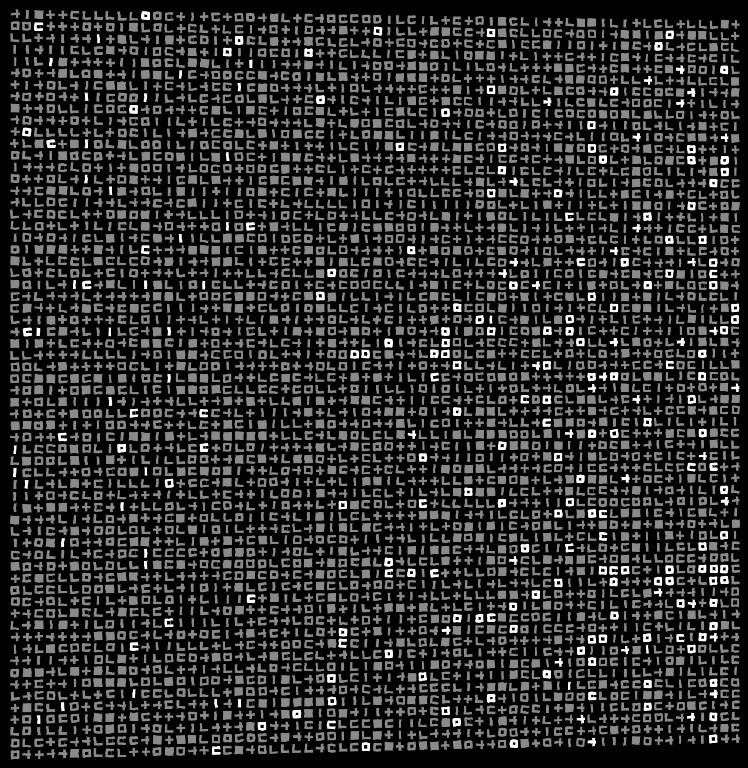
A Shadertoy shader for this pattern:

```glsl
// A slightly skewed 64 x 64 sheet of small grey block glyphs on black, some of them lit white.

const float CELLS = 64.0;          // glyphs across and down
const float HALF_SIZE = 0.365;     // half extent of a glyph, in cells
const float HALF_STROKE = 0.108;   // half line width, in cells
const vec3 BACKGROUND = vec3(0.008);
const vec3 GREY_INK = vec3(0.54);
const vec3 WHITE_INK = vec3(1.0);

// Integer hash giving a value in 0..1 for a lattice point and a seed
float hash(vec2 lattice, uint seed) {
    uvec2 k = uvec2(ivec2(lattice) + 4096);
    uint h = k.x * 1597334677u ^ k.y * 3812015801u ^ seed * 2798796415u;
    h = (h ^ (h >> 16)) * 2146121005u;
    h = (h ^ (h >> 15)) * 2221713035u;
    return float((h ^ (h >> 16)) >> 8) / 16777216.0;
}

float valueNoise(vec2 p, uint seed) {
    vec2 i = floor(p), f = fract(p);
    f = f * f * (3.0 - 2.0 * f);
    float low = mix(hash(i, seed), hash(i + vec2(1, 0), seed), f.x);
    float high = mix(hash(i + vec2(0, 1), seed), hash(i + vec2(1, 1), seed), f.x);
    return mix(low, high, f.y);
}

float box(vec2 p, vec2 halfSize) {
    vec2 d = abs(p) - halfSize;
    return length(max(d, 0.0)) + min(max(d.x, d.y), 0.0);
}

mat2 rotation(float angle) {
    float c = cos(angle), s = sin(angle);
    return mat2(c, s, -s, c);
}

// Signed distance to one of seven glyphs: block, ring, C, L, bar, plus, left-facing T
float glyph(vec2 p, int kind, float size, float stroke) {
    float reach = size - stroke;
    vec2 upright = vec2(stroke, size), level = vec2(size, stroke);
    float ring = abs(box(p, vec2(reach))) - stroke;
    float gap = box(p - vec2(size, 0.0), vec2(2.0 * stroke, size - 2.0 * stroke));

    if (kind == 0) return box(p, vec2(size));
    if (kind == 1) return ring;
    if (kind == 2) return max(ring, -gap);
    if (kind == 3) return min(box(p + vec2(reach, 0.0), upright), box(p + vec2(0.0, reach), level));
    if (kind == 4) return box(p, upright);
    if (kind == 5) return min(box(p, upright), box(p, level));
    return min(box(p - vec2(0.6 * reach, 0.0), upright), box(p, level));
}

// Chance that a glyph is lit, by kind and by place on the sheet
float litChance(int kind, vec2 place) {
    if (kind == 1) return mix(0.06, 0.40, smoothstep(0.2, 0.9, place.x));
    if (kind == 2) return mix(0.11, 0.03, place.y);
    if (kind == 4) return 0.20 * (1.0 - smoothstep(0.1, 0.4, place.x)) + 0.02;
    if (kind == 6) return 0.16 * smoothstep(0.45, 0.8, place.x);
    return 0.0;
}

// Canvas position to sheet position: rows converge and columns tighten to the right
vec2 sheetPosition(vec2 canvas) {
    float across = (canvas.x - 0.012) / 0.9785;
    float bottom = mix(0.009, 0.031, canvas.x);
    float top = mix(0.9896, 0.975, canvas.x);
    return vec2(across - 0.045 * across * (1.0 - across),
                (canvas.y - bottom) / (top - bottom));
}

void mainImage(out vec4 fragColor, in vec2 fragCoord) {
    vec2 grid = sheetPosition(fragCoord / iResolution.xy) * CELLS;
    vec2 cell = floor(grid);
    float pixel = CELLS / (0.965 * iResolution.y);

    // Kind and brightness of this cell
    int kind = int(hash(cell, 1u) * 7.0);
    float lit = step(hash(cell, 2u), litChance(kind, (cell + 0.5) / CELLS));

    // Small misplacement, tilt and uneven edges
    vec2 jitter = (vec2(hash(cell, 3u), hash(cell, 4u)) - 0.5) * 0.07;
    float tilt = (hash(cell, 5u) - 0.5) * 0.14;
    vec2 local = rotation(tilt) * (grid - cell - 0.5 - jitter);
    local += (vec2(valueNoise(grid * 4.0, 6u), valueNoise(grid * 4.0, 7u)) - 0.5) * 0.08;
    float stroke = HALF_STROKE + 0.03 * (hash(cell, 8u) - 0.5) + 0.012 * lit;

    // Ink coverage, limited to the sheet
    float dist = glyph(local, kind, HALF_SIZE, stroke);
    float ink = 1.0 - smoothstep(-0.55 * pixel, 0.55 * pixel, dist);
    vec2 inside = step(vec2(0.0), cell) * step(cell, vec2(CELLS - 1.0));
    ink *= inside.x * inside.y;

    fragColor = vec4(mix(BACKGROUND, mix(GREY_INK, WHITE_INK, lit), ink), 1.0);
}
```
